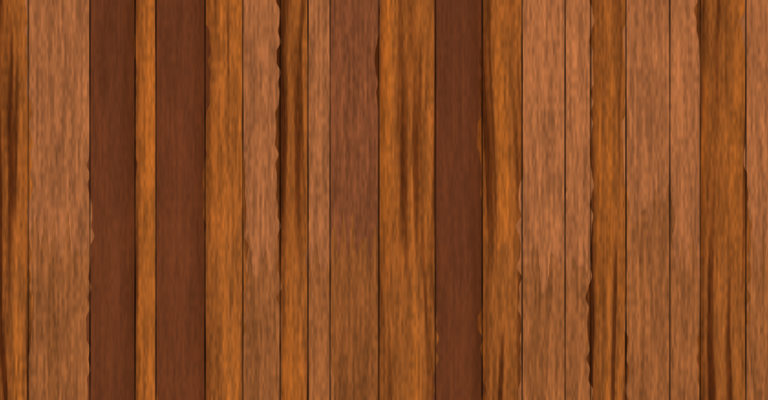
This texture is drawn by a Shadertoy shader. Its source:

```glsl
// Upright hardwood planks of uneven width, with streaked grain and ragged patches.

const int PLANKS = 20;
// Left edge of each plank as a share of the canvas width, then the right border
const float EDGES[21] = float[21](
    0.0, 0.037, 0.117, 0.176, 0.203, 0.267, 0.316, 0.365, 0.401, 0.430, 0.493,
    0.567, 0.628, 0.680, 0.736, 0.769, 0.815, 0.872, 0.912, 0.971, 1.0);

// Wood kinds
const int PALE = 0, AMBER = 1, UMBER = 2, BROWN = 3;
const int KINDS[20] = int[20](
    AMBER, PALE, UMBER, AMBER, UMBER, AMBER, PALE, AMBER, PALE, BROWN,
    AMBER, UMBER, AMBER, PALE, PALE, AMBER, PALE, PALE, AMBER, PALE);
const vec3 TONES[4] = vec3[4](
    vec3(0.625, 0.375, 0.215), vec3(0.605, 0.335, 0.135),
    vec3(0.405, 0.210, 0.115), vec3(0.490, 0.275, 0.160));
const vec3 TAN = vec3(0.555, 0.320, 0.145);
const vec3 DARK = vec3(0.290, 0.130, 0.045);

const float SEAM_WIDTH = 0.0011;
const float SEAM_DEPTH = 0.55;
const float EDGE_WANDER = 0.012;
const float JOINT_HEIGHT = 0.20;
const float JOINT_SPREAD = 0.14;
const float GRAIN_DEPTH = 0.24;
const float PORE_DEPTH = 0.20;

float hash(vec2 p) {
    vec3 q = fract(p.xyx * vec3(0.1031, 0.1030, 0.0973));
    q += dot(q, q.yzx + 33.33);
    return fract((q.x + q.y) * q.z);
}

float noise(vec2 p) {
    vec2 i = floor(p), f = fract(p);
    f = f * f * (3.0 - 2.0 * f);
    return mix(mix(hash(i), hash(i + vec2(1, 0)), f.x),
               mix(hash(i + vec2(0, 1)), hash(i + vec2(1, 1)), f.x), f.y);
}

int plankAt(float x) {
    int id = 0;
    for (int i = 1; i < PLANKS; i++) id += int(x >= EDGES[i]);
    return id;
}

// Blocky sideways drift of the wood boundary, present on some stretches only
float edgeWander(vec2 p, float seed) {
    float steps = noise(vec2(seed * 7.0, p.y * 75.0)) - 0.5;
    float drift = noise(vec2(seed * 3.0 + 40.0, p.y * 9.0)) - 0.5;
    float mask = smoothstep(0.45, 0.6, noise(vec2(seed * 5.0 + 90.0, p.y * 5.0)));
    return EDGE_WANDER * mask * (0.6 * steps + drift);
}

vec3 woodColor(vec2 p, int id) {
    int kind = KINDS[id];
    float seed = float(id) * 17.0 + 5.0;
    float fromLeft = p.x - EDGES[id];
    float fromRight = EDGES[id + 1] - p.x;
    vec3 col = TONES[kind] * (0.95 + 0.1 * hash(vec2(seed, 2.0)));

    // Lower patch with a finger-like upper border
    float joint = JOINT_HEIGHT + JOINT_SPREAD * (hash(vec2(seed, 8.0)) - 0.5);
    joint += 0.07 * (noise(vec2(p.x * 170.0, seed)) - 0.5);
    float lower = 1.0 - smoothstep(-0.003, 0.003, p.y - joint);
    float patchAmount = kind == UMBER ? 0.05 : kind == BROWN ? 0.75 : 0.4;
    col = mix(col, TAN, lower * patchAmount);

    // Long streaks that bend slowly along the plank
    float bend = 0.012 * (noise(vec2(seed, p.y * 4.0)) - 0.5)
               + 0.004 * (noise(vec2(p.x * 30.0, p.y * 11.0)) - 0.5);
    float streak = noise(vec2((p.x + bend) * 130.0 + seed, p.y * 3.0));
    float fine = noise(vec2((p.x + bend) * 260.0, p.y * 7.0 + seed));
    if (kind == AMBER) {
        float vein = smoothstep(0.5, 0.9, 0.7 * streak + 0.3 * fine);
        float flank = exp(-max(fromLeft, 0.0) / 0.008) * (0.35 + 0.65 * fine);
        col = mix(col, DARK, clamp(0.75 * vein + 0.85 * flank, 0.0, 0.9));
        col += vec3(0.07, 0.035, 0.0) * smoothstep(0.4, 0.1, streak);
    } else if (kind == UMBER) {
        float shade = 1.0 - smoothstep(0.0, 0.025, fromRight);
        col = mix(col, DARK, 0.5 * shade * (0.6 + 0.4 * streak));
    } else {
        col *= 0.96 + 0.08 * streak;
        col = mix(col, TAN * 0.75, 0.35 * lower * smoothstep(0.45, 0.8, streak));
    }

    // Fine fibres, short pores and soft blotches
    float strength = kind == UMBER ? 0.55 : 1.0;
    float fibre = noise(vec2(p.x * 330.0 + seed, p.y * 22.0)) - 0.5;
    float pore = noise(vec2(p.x * 420.0, p.y * 110.0 + seed)) - 0.5;
    float blotch = noise(p * vec2(35.0, 9.0) + seed) - 0.5;
    return col * (1.0 + strength * (GRAIN_DEPTH * fibre + PORE_DEPTH * pore) + 0.12 * blotch);
}

void mainImage(out vec4 fragColor, in vec2 fragCoord) {
    vec2 p = fragCoord / iResolution.x;
    float pixel = 1.0 / iResolution.x;

    // Nearest inner seam
    float seamDist = 1.0;
    int nearest = 1;
    for (int i = 1; i < PLANKS; i++) {
        float d = abs(p.x - EDGES[i]);
        if (d < seamDist) { seamDist = d; nearest = i; }
    }

    // Blend the two woods across their wandering boundary
    float side = p.x - EDGES[nearest] + edgeWander(p, float(nearest));
    vec3 leftWood = woodColor(p, side < 0.01 ? nearest - 1 : plankAt(p.x));
    vec3 rightWood = woodColor(p, side > -0.01 ? nearest : plankAt(p.x));
    vec3 col = mix(leftWood, rightWood, smoothstep(-pixel, pixel, side));

    // Thin grooves, worn unevenly along their length
    float groove = 1.0 - smoothstep(0.5 * SEAM_WIDTH, 0.5 * SEAM_WIDTH + pixel, seamDist);
    float wear = 0.5 + 0.5 * noise(vec2(float(nearest) * 9.0, p.y * 14.0));
    col *= 1.0 - SEAM_DEPTH * groove * wear;

    fragColor = vec4(clamp(col, 0.0, 1.0), 1.0);
}
```
